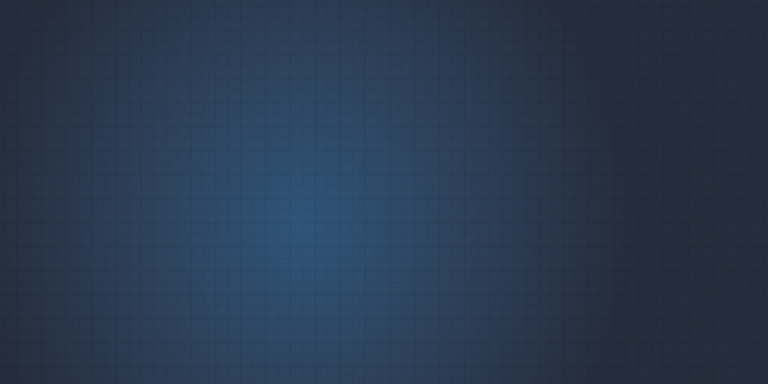
Reproduce this background procedurally as a Shadertoy shader.

```glsl
const vec3 GLOW_COLOR = vec3(0.182, 0.332, 0.475);
const vec3 HAZE_COLOR = vec3(0.179, 0.255, 0.355);
const vec3 NIGHT_COLOR = vec3(0.147, 0.178, 0.240);

// Lengths are in canvas heights
const vec2 GLOW_CENTER = vec2(0.79, 0.415);
const vec2 GLOW_STRETCH = vec2(1.0, 1.08);
const float GLOW_RADIUS = 0.84;

const vec2 CELL_SIZE = vec2(0.0324, 0.03125);
const vec2 GRID_PHASE = vec2(0.34, 0.45);   // in cells
const float LINE_WIDTH = 0.0035;
const float LINE_DARKNESS = 0.06;
const float MINOR_STRENGTH = 0.6;

const float GRAIN_SCALE = 60.0;
const float GRAIN_AMOUNT = 0.006;

vec2 hashGradient(vec2 cell) {
    vec2 h = vec2(dot(cell, vec2(127.1, 311.7)), dot(cell, vec2(269.5, 183.3)));
    return 2.0 * fract(sin(h) * 43758.5) - 1.0;
}

float gradientNoise(vec2 p) {
    vec2 cell = floor(p);
    vec2 f = fract(p);
    vec2 u = f * f * (3.0 - 2.0 * f);
    float a = dot(hashGradient(cell), f);
    float b = dot(hashGradient(cell + vec2(1, 0)), f - vec2(1, 0));
    float c = dot(hashGradient(cell + vec2(0, 1)), f - vec2(0, 1));
    float d = dot(hashGradient(cell + vec2(1, 1)), f - vec2(1, 1));
    return mix(mix(a, b, u.x), mix(c, d, u.x), u.y);
}

// Three-stop radial ramp
vec3 glowRamp(vec2 p) {
    float t = length((p - GLOW_CENTER) / GLOW_STRETCH) / GLOW_RADIUS;
    vec3 inner = mix(GLOW_COLOR, HAZE_COLOR, clamp(2.0 * t, 0.0, 1.0));
    return mix(inner, NIGHT_COLOR, clamp(2.0 * t - 1.0, 0.0, 1.0));
}

// Line coverage per axis, with every second line stronger
float gridLines(vec2 p, float pixel) {
    vec2 q = p / CELL_SIZE - GRID_PHASE;
    vec2 index = floor(q + 0.5);
    vec2 dist = abs(q - index) * CELL_SIZE;
    vec2 coverage = clamp((0.5 * LINE_WIDTH - dist) / pixel + 0.5, 0.0, 1.0);
    vec2 strength = mix(vec2(MINOR_STRENGTH), vec2(1.0), mod(index, 2.0));
    vec2 lines = coverage * strength;
    return max(lines.x, lines.y);
}

void mainImage(out vec4 fragColor, in vec2 fragCoord) {
    vec2 p = fragCoord / iResolution.y;
    float pixel = 1.0 / iResolution.y;

    vec3 color = glowRamp(p);
    color *= 1.0 - LINE_DARKNESS * gridLines(p, pixel);
    color += GRAIN_AMOUNT * gradientNoise(p * GRAIN_SCALE);

    fragColor = vec4(color, 1.0);
}
```
